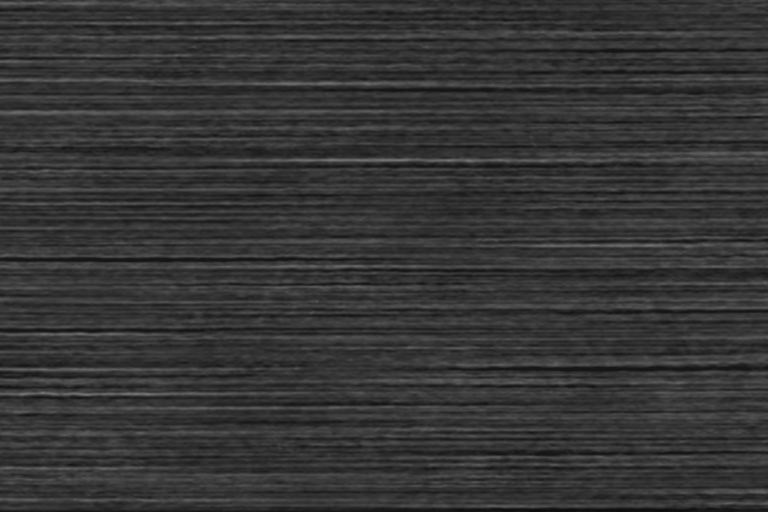
A Shadertoy shader for this texture:

```glsl
// Dark brushed surface: fine horizontal ridges and grooves in charcoal grey.
// Row-wise gradient noise, each row shifted on its own, makes even thin lines;
// short grain, layered sines and cellular scuffs roughen them.
#define BASE_GREY 0.207
#define RIDGE_ROWS 88.0
#define RIDGE_GAIN 0.092
#define FIBRE_ROWS 145.0
#define FIBRE_GAIN 0.086
#define THREAD_GAIN 0.052
#define GRAIN_GAIN 0.036
#define MOTTLE_GAIN 0.013
#define WOBBLE 0.0013
#define SCUFF_GAIN 0.060
#define SKEW 1.5

float hash(vec2 p) {
    vec3 q = fract(vec3(p.xyx) * 0.1031);
    q += dot(q, q.yzx + 33.33);
    return fract((q.x + q.y) * q.z);
}

// Signed noise along one row, with its own sideways shift
float rowNoise(float x, float row, float seed) {
    x += 50.0 * hash(vec2(row, seed + 7.0));
    float cell = floor(x);
    float t = smoothstep(0.0, 1.0, x - cell);
    float a = hash(vec2(cell, row + seed * 311.0));
    float b = hash(vec2(cell + 1.0, row + seed * 311.0));
    return 2.0 * mix(a, b, t) - 1.0;
}

// Signed noise blended between neighbouring rows
float streaks(vec2 p, float seed) {
    float row = floor(p.y);
    float t = smoothstep(0.0, 1.0, p.y - row);
    return mix(rowNoise(p.x, row, seed), rowNoise(p.x, row + 1.0, seed), t);
}

// Gradient noise across the rows: thin lines without broad bands
float lines(vec2 p, float seed) {
    float row = floor(p.y);
    float f = p.y - row;
    float below = f * rowNoise(p.x, row, seed);
    float above = (f - 1.0) * rowNoise(p.x, row + 1.0, seed);
    return 2.6 * mix(below, above, smoothstep(0.0, 1.0, f));
}

// Rare curved scuffs and specks, at most one per cell
float scuffs(vec2 p) {
    vec2 home = floor(p);
    float mark = 0.0;
    for (int j = -1; j <= 1; j++)
    for (int i = -1; i <= 1; i++) {
        vec2 cell = home + vec2(i, j);
        float present = step(0.78, hash(cell + 91.0));
        vec2 centre = cell + vec2(hash(cell + 13.0), hash(cell + 47.0));
        float angle = 6.2832 * hash(cell + 5.0);
        vec2 d = mat2(cos(angle), -sin(angle), sin(angle), cos(angle)) * (p - centre);
        d.y += 0.8 * d.x * d.x + 0.012 * sin(55.0 * d.x);
        float reach = mix(0.02, 0.20, hash(cell + 29.0));
        float dist = length(vec2(max(abs(d.x) - reach, 0.0), d.y));
        mark += present * (1.0 - smoothstep(0.005, 0.045, dist));
    }
    return mark;
}

void mainImage(out vec4 fragColor, in vec2 fragCoord) {
    vec2 uv = fragCoord / iResolution.y;
    float across = fragCoord.x / iResolution.x;

    // Patches where the ridges turn ragged
    float rough = smoothstep(-0.6, 0.9, streaks(uv * vec2(5.0, 32.0), 1.0));
    float bend = streaks(uv * vec2(38.0, 60.0), 2.0) * (0.3 + 0.8 * rough);
    vec2 p = uv + vec2(0.0, WOBBLE * bend);
    p.y += 0.0008 * sin(2.3 * uv.x + 1.0) + 0.0004 * sin(7.1 * uv.x);

    // Ridges, fibres and single threads
    float tone = RIDGE_GAIN * lines(p * vec2(1.3, RIDGE_ROWS), 3.0);
    tone += FIBRE_GAIN * lines(p * vec2(1.9, FIBRE_ROWS), 4.0);
    tone += THREAD_GAIN * lines(p * vec2(0.9, 66.0), 9.0);
    tone += 0.4 * THREAD_GAIN * streaks(p * vec2(1.6, 130.0), 5.0);

    // Short grain, stronger in the ragged patches
    float grain = streaks(uv * vec2(55.0, 175.0), 6.0)
                + 0.6 * streaks(uv * vec2(130.0, 240.0), 7.0);
    tone += GRAIN_GAIN * grain * (0.8 + 0.4 * rough);

    // Cloudy wear and slow shading
    tone += MOTTLE_GAIN * streaks(uv * vec2(7.0, 9.0), 8.0);
    tone += 0.003 * sin(4.1 * uv.x + 1.7 * sin(3.0 * uv.y));
    tone += 0.012 * (0.5 - uv.y) + 0.003 * cos(6.2832 * across);
    tone += SCUFF_GAIN * scuffs(uv * 8.0) * (0.35 + 0.3 * grain);

    // Bright ridges reach further than dark grooves
    float grey = BASE_GREY + tone + SKEW * tone * max(tone, 0.0);
    grey = max(grey, 0.085 + 0.25 * max(tone + 0.12, 0.0));

    // Dark lower rim
    grey *= mix(0.45, 1.0, smoothstep(0.001, 0.007, uv.y));
    fragColor = vec4(vec3(clamp(grey, 0.0, 1.0)), 1.0);
}
```
